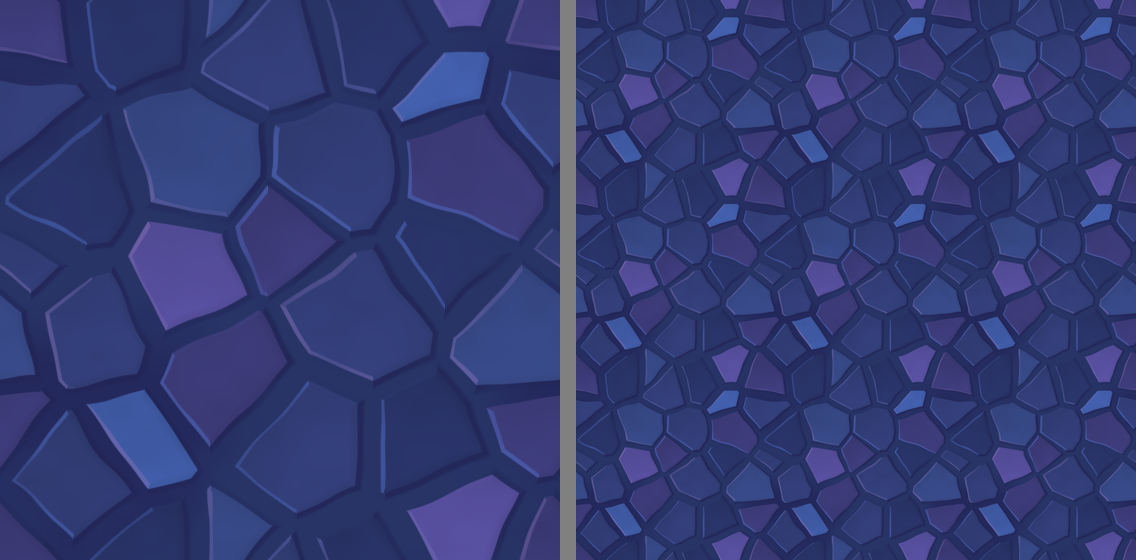
Left, the tile; right, the same tile 3 across and 3 down.
A WebGL 1 fragment shader for this texture:

```glsl
precision highp float;
// Seamless hand-painted paving of angular blue and violet stones in dark mortar.
uniform vec2 u_resolution;

// Turned lattice that still closes on the unit square: 25 cells, one unit each.
const mat2 LATTICE = mat2(4.0, -3.0, 3.0, 4.0);
const float SCALE = 5.0;

// Whole-number wrap that is safe against rounding in the division.
float wrap(float n, float period) {
  return floor(mod(n + 0.5, period));
}

vec2 hash2(vec2 p) {
  return fract(sin(vec2(dot(p, vec2(127.1, 311.7)), dot(p, vec2(269.5, 183.3)))) * 43758.545);
}

float latticeValue(vec2 i, float period, float seed) {
  return hash2(vec2(wrap(i.x, period), wrap(i.y, period)) + seed).x;
}

// Value noise that wraps after a whole number of lattice steps.
float noise(vec2 uv, float period, float seed) {
  vec2 p = uv * period, i = floor(p), f = fract(p);
  f = f * f * (3.0 - 2.0 * f);
  float a = latticeValue(i, period, seed);
  float b = latticeValue(i + vec2(1.0, 0.0), period, seed);
  float c = latticeValue(i + vec2(0.0, 1.0), period, seed);
  float d = latticeValue(i + 1.0, period, seed);
  return mix(mix(a, b, f.x), mix(c, d, f.x), f.y);
}

// Number of a cell, equal for all of its repeats.
float stoneId(vec2 cell) {
  return wrap(7.0 * cell.x + cell.y, 25.0);
}

// Offset from point q to the stone centre in a cell (xy) and its size weight (z).
vec3 stoneSite(vec2 cell, vec2 q) {
  float id = stoneId(cell);
  vec2 jitter = 0.5 + 0.74 * (hash2(vec2(id, 3.0)) - 0.5);
  return vec3(cell + jitter - q, 0.28 * hash2(vec2(id, 41.0)).x);
}

// Ranks every stone once, so each colour keeps a fixed number of stones.
vec3 stoneColor(float id) {
  float rank = wrap(19.0 * id, 25.0);
  if (rank < 1.5) return vec3(0.255, 0.365, 0.665);
  if (rank < 3.5) return vec3(0.33, 0.30, 0.60);
  if (rank < 6.5) return vec3(0.215, 0.285, 0.53);
  if (rank < 11.5) return vec3(0.235, 0.23, 0.47);
  if (rank < 19.5) return vec3(0.195, 0.24, 0.465);
  return vec3(0.16, 0.2, 0.405);
}

void main() {
  // The shift moves the tile border away from stone flanks that run along it.
  vec2 uv = gl_FragCoord.xy / u_resolution + vec2(0.736, 0.946);
  vec2 wobble = vec2(noise(uv, 14.0, 5.0), noise(uv, 14.0, 23.0)) - 0.5;
  vec2 q = LATTICE * (uv + 0.011 * wobble);
  vec2 base = floor(q);

  // Nearest weighted stone centre.
  float nearest = 100.0, id = 0.0;
  vec3 site = vec3(0.0);
  for (int y = -2; y <= 2; y++) {
    for (int x = -2; x <= 2; x++) {
      vec2 cell = base + vec2(float(x), float(y));
      vec3 s = stoneSite(cell, q);
      float power = dot(s.xy, s.xy) - s.z;
      if (power < nearest) {
        nearest = power;
        id = stoneId(cell);
        site = s;
      }
    }
  }

  // Distance to the closest straight border and its outward normal.
  float border = 100.0;
  vec2 normal = vec2(1.0, 0.0);
  for (int y = -2; y <= 2; y++) {
    for (int x = -2; x <= 2; x++) {
      vec3 s = stoneSite(base + vec2(float(x), float(y)), q);
      vec2 across = s.xy - site.xy;
      float span = length(across);
      float d = (dot(s.xy, s.xy) - s.z - nearest) / (2.0 * max(span, 0.001));
      if (span > 0.001 && d < border) {
        border = d;
        normal = across / span;
      }
    }
  }
  normal = normal * LATTICE / SCALE;
  vec2 toCentre = site.xy * LATTICE / SCALE;

  vec2 rnd = hash2(vec2(id, 71.0));
  float gap = 0.005 + 0.016 * rnd.x + 0.011 * noise(uv, 8.0, 57.0);
  float inside = border / SCALE - gap;
  float stroke = noise(uv, 18.0, 91.0);
  float fade = smoothstep(0.15, 0.6, noise(uv, 9.0, 29.0));
  float cloud = 0.65 * noise(uv, 6.0, 13.0) + 0.35 * noise(uv, 23.0, 37.0);

  // Mortar with dark shadows beside the right and lower flanks.
  float tone = noise(uv, 4.0, 19.0) * 0.7 + cloud * 0.3;
  vec3 mortar = mix(vec3(0.14, 0.16, 0.365), vec3(0.155, 0.2, 0.4), smoothstep(0.2, 0.6, tone));
  float away = smoothstep(-0.1, 0.6, dot(normal, vec2(0.93, -0.37)));
  float shadow = away * smoothstep(-0.011 - 0.006 * stroke, -0.006, inside);
  mortar = mix(mortar, vec3(0.132, 0.143, 0.338), (0.4 + 0.45 * fade) * shadow);

  // Stone face: soft brushwork, a gentle gradient and a dimmer far rim.
  vec3 face = stoneColor(id);
  face *= 1.0 + 0.08 * dot(toCentre, vec2(-0.3, 0.95)) + 0.12 * (cloud - 0.5);
  face *= 1.0 - 0.06 * away * (1.0 - smoothstep(0.0, 0.018, inside));

  // Thin painted highlight on the flanks that face the light.
  float lit = smoothstep(0.05, 0.65, dot(normal, vec2(-0.97, -0.24)));
  float width = 0.004 + 0.005 * stroke;
  float rim = lit * (1.0 - smoothstep(width - 0.0015, width + 0.0015, inside));
  vec3 glint = mix(vec3(0.27, 0.37, 0.67), vec3(0.43, 0.37, 0.60), smoothstep(0.45, 0.75, rnd.y));
  face = mix(face, mix(glint, face * 1.25, 0.35), rim * (0.4 + 0.25 * stroke + 0.35 * fade));

  gl_FragColor = vec4(mix(mortar, face, smoothstep(-0.0016, 0.0016, inside)), 1.0);
}
```
